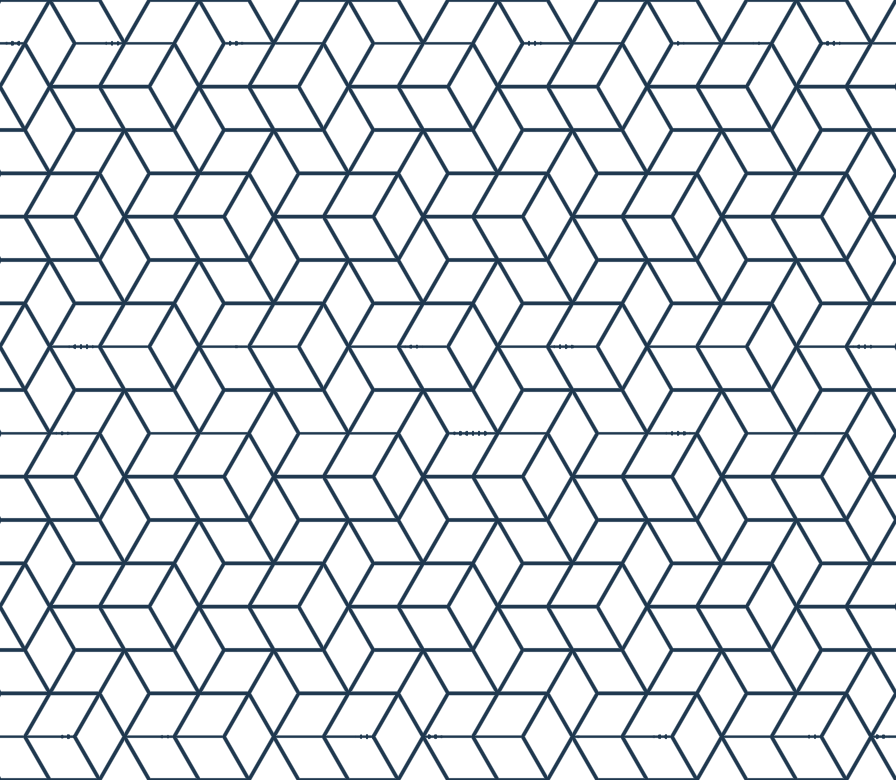
This pattern is drawn by a Shadertoy shader. Its source:

```glsl
// Seamless lattice of outlined rhombi on white, built on a triangular grid.
// Each band of three rows mirrors about its middle and shifts half a repeat
// from the next; edges are segment distances, a few rows are thin and ragged.

const float COLUMNS = 18.0;      // lattice steps across the canvas
const float ROWS = 18.0;         // lattice rows down the canvas
const float REPEAT = 3.0;        // steps per repeat, and rows per band
const float HALF_LINE = 0.038;   // half line width, in lattice steps
const float HALF_THIN = 0.025;   // half width on the worn rows
const float RAGGED = 0.022;      // extra width of the specks on worn rows
const float SPECKS = 8.0;        // specks per lattice step
const float SOFTNESS = 0.8;      // edge blend, in screen pixels
const vec3 PAPER = vec3(1.0);
const vec3 INK = vec3(0.12, 0.22, 0.31);

float wrapRepeat(float x) {
    return x - REPEAT * round(x / REPEAT);
}

float gradientAt(float cell, float seed) {
    return 2.0 * fract(sin(mod(cell, COLUMNS) * 12.99 + seed * 78.23) * 4375.5) - 1.0;
}

// One-dimensional gradient noise that wraps across the canvas
float wrappedNoise(float x, float seed) {
    float cell = floor(x), f = x - cell;
    float left = gradientAt(cell, seed) * f;
    float right = gradientAt(cell + 1.0, seed) * (f - 1.0);
    return mix(left, right, f * f * f * (f * (f * 6.0 - 15.0) + 10.0));
}

// Distance to segment a-b in lattice units, repeating sideways
float edgeDistance(vec2 p, vec2 a, vec2 b, vec2 scale) {
    vec2 offset = p - 0.5 * (a + b);
    offset.x = wrapRepeat(offset.x);
    offset *= scale;
    vec2 halfEdge = 0.5 * (b - a) * scale;
    float t = clamp(dot(offset, halfEdge) / dot(halfEdge, halfEdge), -1.0, 1.0);
    return length(offset - t * halfEdge);
}

// Half width of a horizontal line, including thin rows and their specks
float rowHalfWidth(float x, float row) {
    float fromMiddle = abs(mod(row, ROWS) - 0.5 * ROWS);
    bool worn = abs(abs(fromMiddle - 0.25 * ROWS) - 3.5) < 0.1;
    if (!worn) return HALF_LINE;
    float wornArea = smoothstep(0.08, 0.2, wrappedNoise(x, mod(row, ROWS)));
    float speck = smoothstep(0.1, 0.7, cos(6.2831853 * SPECKS * x));
    return HALF_THIN + RAGGED * wornArea * speck;
}

void mainImage(out vec4 fragColor, in vec2 fragCoord) {
    vec2 uv = fragCoord / iResolution.xy;
    vec2 lattice = vec2(uv.x * COLUMNS, (1.0 - uv.y) * ROWS);
    float rowHeight = (iResolution.y / ROWS) / (iResolution.x / COLUMNS);
    vec2 scale = vec2(1.0, rowHeight);

    // Fold into half a band, mirrored about its middle row
    float band = round((lattice.y - 2.0) / REPEAT);
    vec2 p = vec2(lattice.x - 0.5 * REPEAT * band,
                  abs(lattice.y - 2.0 - REPEAT * band));

    // Upright rhombus, then the slanted edges beside it
    vec2 rhombus = abs(vec2(wrapRepeat(p.x - 1.0), p.y - 1.0));
    float slanted = edgeDistance(rhombus, vec2(0.5, 0.0), vec2(0.0, 1.0), scale);
    vec2 fork = vec2(2.5, 1.0);
    slanted = min(slanted, edgeDistance(p, vec2(0.0), vec2(0.5, 1.0), scale));
    slanted = min(slanted, edgeDistance(p, vec2(2.0, 0.0), fork, scale));
    slanted = min(slanted, edgeDistance(p, fork, vec2(2.0, 2.0), scale));
    slanted = min(slanted, edgeDistance(p, fork, vec2(3.0, 2.0), scale));

    // Horizontal edges, two steps drawn out of every three
    float level = min(edgeDistance(p, vec2(1.0, 0.0), vec2(3.0, 0.0), scale),
                      edgeDistance(p, vec2(1.5, 1.0), vec2(3.5, 1.0), scale));

    float d = min(slanted - HALF_LINE,
                  level - rowHalfWidth(lattice.x, round(lattice.y)));
    float blend = SOFTNESS * COLUMNS / iResolution.x;
    float ink = 1.0 - smoothstep(-blend, blend, d);
    fragColor = vec4(mix(PAPER, INK, ink), 1.0);
}
```
